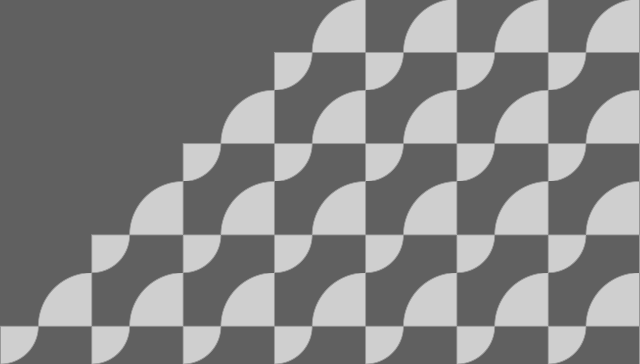
This pattern is drawn by a Shadertoy shader. Its source:

```glsl
// A staircase of paired quarter discs on a dark field, seven columns by four rows.
// Each grid node holds a large quarter up and to its left, a small one down and to
// its right; signed distances give the fill and a thin outline.

const float SMALL_RADIUS = 0.4142;
const float LARGE_RADIUS = 1.0 - SMALL_RADIUS;

// Signed distance to the quarter disc filling the positive quadrant
float quarterDisc(vec2 q, float radius) {
    return max(length(q) - radius, -min(q.x, q.y));
}

void mainImage(out vec4 fragColor, in vec2 fragCoord) {
    // One unit is one grid cell
    float pixel = 7.012 / iResolution.x;
    vec2 p = fragCoord * pixel - vec2(0.006, 0.0);
    vec2 cell = floor(p);

    // Nearest shape among the nodes on both sides of the cell
    float dist = 1.0;
    float edge = 1.0;
    for (int i = 0; i < 2; i++) {
        float column = cell.x + float(i);
        vec2 q = p - vec2(column, cell.y + SMALL_RADIUS);

        // Each higher row starts one column further right
        if (column >= cell.y) {
            float lower = quarterDisc(vec2(q.x, -q.y), SMALL_RADIUS);
            dist = min(dist, lower);
            edge = min(edge, abs(lower));
        }
        if (column >= cell.y + 1.0) {
            float upper = quarterDisc(vec2(-q.x, q.y), LARGE_RADIUS);
            dist = min(dist, upper);
            edge = min(edge, abs(upper));
        }
    }

    // Fill, then outline
    vec3 darkGrey = vec3(0.376);
    vec3 lightGrey = vec3(0.813);
    vec3 outlineGrey = vec3(0.6);
    float fill = clamp(0.5 - dist / pixel, 0.0, 1.0);
    float outline = clamp(0.5 + (0.0045 - edge) / pixel, 0.0, 1.0);
    vec3 color = mix(darkGrey, lightGrey, fill);
    color = mix(color, outlineGrey, outline);
    fragColor = vec4(color, 1.0);
}
```
